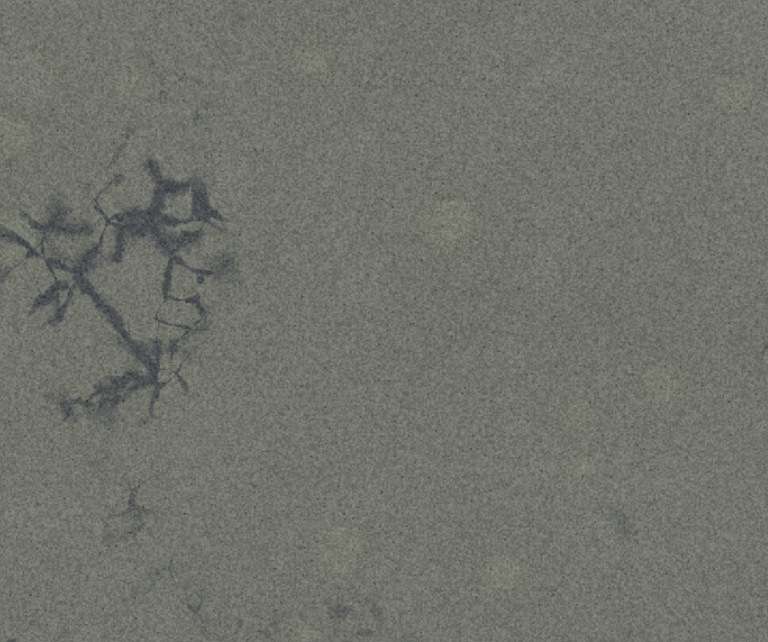
Write a WebGL 2 fragment shader that draws this texture.

```glsl
#version 300 es
precision highp float;
// Grey-green engineered stone: a fine grained ground with dark specks and
// soft pale pebbles, crossed by ragged blue-grey veins. The veins follow the
// borders of two warped Voronoi nets and fade in and out with a noise mask.

uniform vec2 u_resolution;
out vec4 fragColor;

// Colours
const vec3 GROUND = vec3(0.447, 0.456, 0.424);
const vec3 PEBBLE_TINT = vec3(0.028, 0.029, 0.018);
const vec3 VEIN = vec3(0.265, 0.278, 0.298);

// Grain and specks (frequencies are per canvas height)
const float GRAIN_FREQ = 300.0;
const float GRAIN_AMOUNT = 0.088;
const float SPECK_FREQ = 92.0;
const float SPECK_SHARE = 0.26;
const float SPECK_RADIUS = 0.0021;
const float SPECK_DEPTH = 0.10;
const float MOTTLE = 0.03;

// Pebbles
const float PEBBLE_FREQ = 6.0;
const float PEBBLE_SHARE = 0.55;

// Veins
const float NET_COARSE = 5.6;
const float NET_FINE = 12.5;
const vec2 CLUSTER_CENTRE = vec2(0.25, 0.57);
const vec2 CLUSTER_AXIS = vec2(0.45, 0.893);
const vec2 CLUSTER_SIZE = vec2(0.30, 0.17);
const float VEIN_THIN = 0.0015;
const float VEIN_THICK = 0.011;
const float VEIN_OPACITY = 0.82;

// Three random values in 0..1 for each integer cell
vec3 hash3(vec2 cell, uint seed) {
    uvec3 v = uvec3(uvec2(ivec2(cell) + 4096), seed);
    v = v * 1664525u + 1013904223u;
    for (int i = 0; i < 2; i++) {
        v.x += v.y * v.z;
        v.y += v.z * v.x;
        v.z += v.x * v.y;
        v ^= v >> 16u;
    }
    return vec3(v >> 8u) / 16777216.0;
}

float noise(vec2 p, uint seed) {
    vec2 i = floor(p), f = fract(p);
    f = f * f * (3.0 - 2.0 * f);
    float low = mix(hash3(i, seed).x, hash3(i + vec2(1, 0), seed).x, f.x);
    float high = mix(hash3(i + vec2(0, 1), seed).x, hash3(i + vec2(1, 1), seed).x, f.x);
    return mix(low, high, f.y);
}

float fbm(vec2 p, uint seed) {
    float sum = 0.0, amp = 0.533;
    for (uint o = 0u; o < 4u; o++) {
        sum += amp * noise(p, seed + o);
        p = mat2(1.6, 1.2, -1.2, 1.6) * p + 7.3;
        amp *= 0.5;
    }
    return sum;
}

// Distance to the nearest Voronoi border, in canvas heights
float netDistance(vec2 p, float freq, uint seed) {
    p *= freq;
    vec2 base = floor(p), nearest = vec2(0.0);
    float best = 1e3, border = 1e3;
    for (int k = 0; k < 9; k++) {
        vec2 cell = base + vec2(k % 3 - 1, k / 3 - 1);
        vec2 r = cell + hash3(cell, seed).xy - p;
        if (dot(r, r) < best) { best = dot(r, r); nearest = r; }
    }
    for (int k = 0; k < 25; k++) {
        vec2 cell = base + vec2(k % 5 - 2, k / 5 - 2);
        vec2 r = cell + hash3(cell, seed).xy - p;
        vec2 gap = r - nearest;
        if (dot(gap, gap) > 1e-5) border = min(border, dot(0.5 * (r + nearest), normalize(gap)));
    }
    return border / freq;
}

// Soft round pale patches
float pebbles(vec2 p) {
    vec2 q = p + (vec2(noise(p * 18.0, 31u), noise(p * 18.0, 32u)) - 0.5) * 0.018;
    vec2 base = floor(q * PEBBLE_FREQ);
    float cover = 0.0;
    for (int k = 0; k < 9; k++) {
        vec2 cell = base + vec2(k % 3 - 1, k / 3 - 1);
        vec3 place = hash3(cell, 33u), look = hash3(cell, 34u);
        float radius = mix(0.018, 0.05, place.z);
        float d = length(q - (cell + place.xy) / PEBBLE_FREQ);
        float disc = 1.0 - smoothstep(radius - 0.009, radius + 0.006, d);
        cover = max(cover, disc * step(look.x, PEBBLE_SHARE) * mix(0.25, 1.0, look.y));
    }
    return cover;
}

float specks(vec2 p) {
    vec2 cell = floor(p * SPECK_FREQ);
    vec3 r = hash3(cell, 41u), look = hash3(cell, 42u);
    float d = length(p - (cell + 0.25 + 0.5 * r.xy) / SPECK_FREQ);
    float dot_ = 1.0 - smoothstep(SPECK_RADIUS * 0.3, SPECK_RADIUS * 1.3, d);
    return dot_ * step(r.z, SPECK_SHARE) * mix(0.4, 1.0, look.x);
}

float veins(vec2 p) {
    // One large tilted cluster plus stray fragments
    vec2 c = p - CLUSTER_CENTRE;
    c = vec2(dot(c, CLUSTER_AXIS), dot(c, vec2(CLUSTER_AXIS.y, -CLUSTER_AXIS.x))) / CLUSTER_SIZE;
    float strength = 0.72 * exp(-dot(c, c)) + 1.6 * (fbm(p * 5.0, 51u) - 0.5);
    float presence = smoothstep(0.2, 0.58, strength);

    vec2 q = p + (vec2(fbm(p * 9.0, 56u), fbm(p * 9.0, 61u)) - 0.5) * 0.07;
    float fineGap = 0.03 * (1.0 - smoothstep(0.42, 0.56, fbm(p * 6.0, 66u)));
    float d = min(netDistance(q, NET_COARSE, 71u), netDistance(q, NET_FINE, 72u) + fineGap);
    float ragged = d + (fbm(p * 60.0, 76u) - 0.5) * 0.014;

    float width = mix(VEIN_THIN, VEIN_THICK, smoothstep(0.35, 0.68, fbm(p * 14.0, 81u))) * presence;
    float line = 1.0 - smoothstep(width * 0.4, width + 0.004, ragged);
    float clot = smoothstep(0.52, 0.68, fbm(p * 24.0, 86u)) * (1.0 - smoothstep(0.004, 0.026, d));
    return max(line, 0.75 * clot) * presence;
}

void main() {
    vec2 p = gl_FragCoord.xy / u_resolution.y;
    vec3 colour = GROUND + MOTTLE * (fbm(p * 4.0, 11u) - 0.5);
    colour += PEBBLE_TINT * pebbles(p);
    colour = mix(colour, VEIN, VEIN_OPACITY * veins(p));

    // Fine grain over everything
    float grain = noise(p * GRAIN_FREQ, 21u) + noise(p.yx * GRAIN_FREQ * 1.37, 22u) - 1.0;
    colour += GRAIN_AMOUNT * grain - SPECK_DEPTH * specks(p);
    fragColor = vec4(clamp(colour, 0.0, 1.0), 1.0);
}
```
